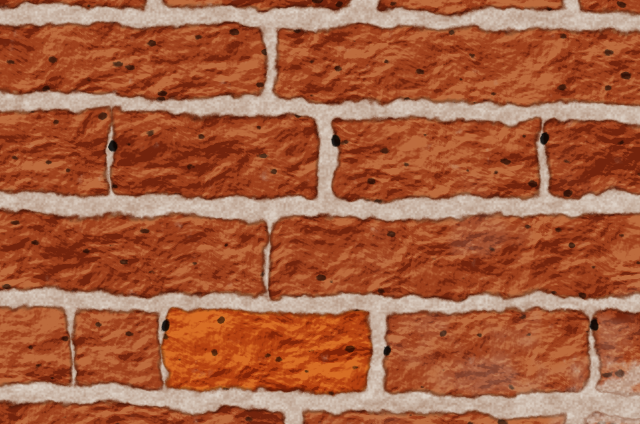
Give the GLSL for this texture, as a Shadertoy shader.

```glsl
// Weathered brick wall: six courses between sagging mortar beds, joints spaced
// per course. Distances to beds and joints are blended and roughened by noise;
// cellular relief lit from above gives the bricks their craggy faces.

#define BRICK_DARK   vec3(0.45, 0.14, 0.05)
#define BRICK_MID    vec3(0.62, 0.25, 0.11)
#define BRICK_LIGHT  vec3(0.74, 0.42, 0.24)
#define MORTAR_LIGHT vec3(0.84, 0.78, 0.73)
#define MORTAR_MID   vec3(0.71, 0.59, 0.51)
#define MORTAR_EDGE  vec3(0.58, 0.38, 0.28)
#define ROUGHNESS    0.022   // raggedness of brick edges
#define RELIEF       3.2     // strength of surface lighting
#define CORNER       0.016   // rounding of brick corners
#define WALL_WIDTH   1.5
#define COURSE       0.2275  // mean course height

// Per bed, bottom up: left height, right height, sag, half thickness
const vec4 BEDS[5] = vec4[5](
    vec4(0.076, 0.043, 0.006, 0.024), vec4(0.297, 0.288, 0.010, 0.019),
    vec4(0.525, 0.520, 0.014, 0.024), vec4(0.766, 0.732, 0.006, 0.020),
    vec4(0.965, 0.949, 0.000, 0.021));

// Per course, bottom up: first joint, joint spacing, joint half width
const vec3 COURSES[6] = vec3[6](
    vec3(0.690, 0.667, 0.022), vec3(0.383, 0.507, 0.008),
    vec3(0.633, 0.950, 0.005), vec3(0.260, 0.510, 0.008),
    vec3(0.637, 0.950, 0.012), vec3(0.370, 0.490, 0.016));

float hash(vec2 p) {
    vec3 q = fract(vec3(p.xyx) * 0.1031);
    q += dot(q, q.yzx + 33.33);
    return fract((q.x + q.y) * q.z);
}

float noise(vec2 p) {
    vec2 i = floor(p), f = fract(p);
    f = f * f * (3.0 - 2.0 * f);
    return mix(mix(hash(i), hash(i + vec2(1, 0)), f.x),
               mix(hash(i + vec2(0, 1)), hash(i + vec2(1, 1)), f.x), f.y);
}

float fbm(vec2 p) {
    float sum = 0.0, amp = 0.516;
    for (int i = 0; i < 5; i++) {
        sum += amp * noise(p);
        p = mat2(1.6, 1.2, -1.2, 1.6) * p + 17.3;
        amp *= 0.5;
    }
    return sum;
}

// Distance to the nearest scattered cell point
float cells(vec2 p) {
    vec2 i = floor(p);
    float d = 2.0;
    for (int y = -1; y <= 1; y++)
    for (int x = -1; x <= 1; x++) {
        vec2 c = i + vec2(x, y);
        d = min(d, distance(p, c + vec2(hash(c), hash(c + 71.7))));
    }
    return d;
}

float relief(vec2 p) {
    p += 0.03 * vec2(noise(p * 13.0), noise(p * 13.0 + 40.0));
    return fbm(p * vec2(17.0, 25.0)) + 0.22 * cells(p * vec2(22.0, 36.0));
}

float smoothMin(float a, float b, float k) {
    float h = max(k - abs(a - b), 0.0) / k;
    return min(a, b) - 0.25 * k * h * h;
}

void mainImage(out vec4 fragColor, in vec2 fragCoord) {
    vec2 p = fragCoord / iResolution.y;
    vec2 w = p + 0.004 * vec2(sin(p.y * 31.0 + p.x * 5.0),
                              sin(p.x * 17.0 + p.y * 9.0) + 0.6 * sin(p.x * 43.0));

    // Mortar beds, counting those below to find the course
    float across = w.x / WALL_WIDTH, bed = 1.0;
    int course = 0;
    for (int k = 0; k < 5; k++) {
        vec4 b = BEDS[k];
        float above = w.y - mix(b.x, b.y, across) + b.z * sin(3.1416 * across);
        bed = min(bed, abs(above) - b.w);
        if (above > 0.0) course++;
    }

    // Upright joints; odd courses have a wider second joint
    vec3 c = COURSES[course];
    float n = max(round((w.x - c.x) / c.y), 0.0);
    float halfWidth = c.z + ((course & 1) == 1 && n == 1.0 ? 0.014 : 0.0);
    float side = w.x - c.x - n * c.y;
    float joint = abs(side) - halfWidth;
    vec2 id = vec2(course, floor((w.x - c.x) / c.y));
    if (course == 1) {
        joint = min(joint, abs(w.x - 0.17) - 0.006);   // half-brick split
        if (w.x < 0.17) id.y -= 1.0;
    }

    // Signed distance, positive inside bricks, with ragged edges
    float d = smoothMin(bed, joint, CORNER);
    d += ROUGHNESS * (0.5 * noise(p * 11.0) + fbm(p * 34.0) - 0.75);
    float soft = 0.0015 + 0.7 / iResolution.y;

    // Brick faces: lit relief, broad stains, a tint for each brick
    float slope = relief(p + vec2(-0.003, 0.005)) - relief(p);
    float grain = noise(p * 210.0) - 0.5;
    float tone = 0.52 - RELIEF * slope + 0.7 * (fbm(p * 8.0) - 0.5)
               + 0.16 * (hash(id + 3.7) - 0.5) + 0.12 * grain;
    vec3 brick = mix(BRICK_DARK, BRICK_MID, smoothstep(0.18, 0.46, tone));
    brick = mix(brick, BRICK_LIGHT, smoothstep(0.48, 0.86, tone));
    if (id == vec2(1, 0)) brick *= vec3(1.14, 1.02, 0.6);   // hotter-fired brick
    brick *= mix(0.68, 1.0, smoothstep(0.0, 0.010, d));
    float pit = cells(p * vec2(9.0, 13.0) + 5.0) + 0.25 * fbm(p * 40.0);
    brick *= mix(0.45, 1.0, smoothstep(0.15, 0.21, pit));

    // Pale lime dust, thickest in the lower right corner
    vec2 q = (p - vec2(1.47, 0.06)) / vec2(0.11, 0.09);
    float dust = smoothstep(0.5, 0.8, 0.7 * fbm(p * 26.0) + 0.45 * exp(-dot(q, q)));
    dust += 0.35 * smoothstep(0.48, 0.75, fbm(p * 9.0 + 4.0))
          * smoothstep(0.6, 1.4, p.x) * smoothstep(0.75, 0.2, p.y);
    brick = mix(brick, mix(MORTAR_MID, MORTAR_LIGHT, 0.5 + grain), min(dust, 0.85));

    // Mortar: sandy, stained where it meets the bricks
    float sand = 0.62 + 0.9 * (fbm(p * 45.0) - 0.5) + 0.6 * grain - 1.6 * slope;
    vec3 mortar = mix(MORTAR_MID, MORTAR_LIGHT, clamp(sand, -0.4, 1.2));
    mortar = mix(mortar, MORTAR_EDGE, 0.7 * smoothstep(-0.007, 0.001, d));

    vec3 color = mix(mortar, brick, smoothstep(-soft, soft, d));

    // Hollows where mortar has fallen out beside joints
    float lift = COURSE * (float(course) - 0.23 + 0.35 * (hash(vec2(course, n)) - 0.5));
    vec2 hollow = vec2(side - halfWidth, w.y - 0.06 - lift + 0.5 * COURSE * 0.3);
    float hole = length(hollow * vec2(1.0, 0.75)) + 0.012 * (fbm(p * 50.0) - 0.5);
    if ((course & 1) == 1) color *= mix(0.15, 1.0, smoothstep(0.007, 0.012, hole));

    fragColor = vec4(clamp(color, 0.0, 1.0), 1.0);
}
```
